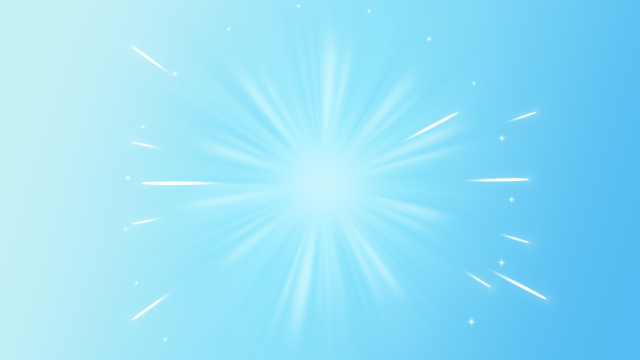
Write a WebGL 1 fragment shader that draws this background.

```glsl
precision highp float;
uniform vec2 u_resolution;

float hash(vec2 p) {
  vec3 q = fract(p.xyx * vec3(0.1031, 0.1030, 0.0973));
  q += dot(q, q.yzx + 33.33);
  return fract((q.x + q.y) * q.z);
}

float noise(vec2 p) {
  vec2 cell = floor(p), f = fract(p);
  f = f * f * (3.0 - 2.0 * f);
  float low = mix(hash(cell), hash(cell + vec2(1.0, 0.0)), f.x);
  float high = mix(hash(cell + vec2(0.0, 1.0)), hash(cell + 1.0), f.x);
  return mix(low, high, f.y);
}

// x runs outward along the given angle in degrees, y runs across it
vec2 alongRay(vec2 p, float degrees) {
  float a = radians(degrees);
  vec2 dir = vec2(cos(a), sin(a));
  return vec2(dot(p, dir), dir.x * p.y - dir.y * p.x);
}

float softRay(vec2 p, float degrees, float spread, float reach) {
  vec2 q = alongRay(p, degrees);
  float across = q.y / (0.004 + spread * max(q.x, 0.0));
  float span = smoothstep(0.06, 0.24, q.x) * (1.0 - smoothstep(reach * 0.65, reach, q.x));
  return span * exp(-across * across);
}

// Sharp streak, thick near its outer tip and fading inward
float needle(vec2 p, float degrees, float outer, float len) {
  vec2 q = alongRay(p, degrees);
  float t = (q.x - outer + len) / len;
  float s = clamp(t, 0.0, 1.0);
  float halfWidth = (0.003 + 0.012 * len) * sqrt(s * (1.0 - s * s * s));
  float edge = 0.0015 + 0.5 / u_resolution.y;
  float body = 1.0 - smoothstep(halfWidth - edge, halfWidth + edge, abs(q.y));
  float ends = smoothstep(0.0, 0.6, t) * (1.0 - smoothstep(0.97, 1.02, t));
  float glow = 0.25 * s * exp(-length(vec2(q.x - outer + len * (1.0 - s), q.y)) * 80.0);
  return min(1.0, body * ends * (0.4 + 4.0 * len) + glow);
}

float sparkle(vec2 p, float size) {
  vec2 a = abs(p) / size;
  float dotGlow = exp(-dot(a, a) * 1.6);
  float cross4 = exp(-(a.x + a.y) * 0.7 - a.x * a.y * 5.0);
  return 0.55 * dotGlow + 0.35 * cross4;
}

void main() {
  vec2 uv = gl_FragCoord.xy / u_resolution;
  vec2 p = (uv - vec2(0.505, 0.491)) * vec2(u_resolution.x / u_resolution.y, 1.0);
  float r = length(p);
  vec2 dir = p / max(r, 0.001);

  // Slanted sky gradient
  float t = clamp(uv.x + 0.2 * (0.5 - uv.y), 0.0, 1.1);
  vec3 color = mix(vec3(0.77, 0.94, 0.965), vec3(0.55, 0.88, 0.975), smoothstep(0.0, 0.55, t));
  color = mix(color, vec3(0.33, 0.74, 0.945), smoothstep(0.45, 1.08, t));

  // Cyan halo with a fine fan of light and shade
  color = mix(color, vec3(0.58, 0.93, 1.0), 0.75 * exp(-r * r * 6.5));
  float fan = 0.6 * noise(dir * 9.0 + 20.0) + 0.4 * noise(dir * 24.0 + 60.0);
  color += vec3(0.28, 0.1, 0.03) * (fan - 0.5) * smoothstep(0.06, 0.2, r) * exp(-r * r * 9.0);

  // Broad rays, each beside a thinner twin
  float rays = 0.0;
  for (int i = 0; i < 10; i++) {
    float k = float(i);
    float angle = 16.0 + 35.0 * k + 7.0 * cos(1.257 * (k - 3.7)) + 4.0 * cos(0.628 * k);
    float reach = 0.4 + 0.1 * hash(vec2(k, 4.0));
    rays += 0.5 * softRay(p, angle + 3.0, 0.04, reach);
    rays += 0.35 * softRay(p, angle - 5.0, 0.022, reach - 0.03);
  }

  // Narrow shafts above and below the core
  for (int i = 0; i < 5; i++) {
    float k = float(i) - 2.0;
    rays += 0.16 * softRay(p, 90.0 + 5.0 * k, 0.025, 0.46);
    rays += 0.2 * softRay(p, 268.0 + 6.0 * k, 0.025, 0.4);
  }
  color = mix(color, vec3(0.88, 0.985, 1.0), min(rays, 0.85));

  // Bright core
  color = mix(color, vec3(0.82, 0.965, 0.995), 0.9 * exp(-r * r * 45.0));

  // Streaks fanning out to the right
  float light = 0.0;
  for (int i = 0; i < 6; i++) {
    float k = float(i);
    float swing = (k - 2.5) * 0.58;
    float angle = -2.0 + 30.0 * sin(swing) - 6.0 * cos(swing) * cos(swing);
    float outer = 0.585 + 0.056 * k - 0.0162 * k * k + 0.074 * cos(2.1 * (k - 1.0));
    light += needle(p, angle, outer, 0.1 + 0.1 * mod(k, 2.0));
  }

  // Streaks fanning out to the left
  for (int i = 0; i < 5; i++) {
    float k = float(i) - 2.0;
    float angle = 180.0 - 10.2 * k - 1.9 * k * k * k;
    float len = mix(0.255 - 0.024 * k * k, 0.1, mod(abs(k), 2.0));
    light += needle(p, angle, 0.505 + 0.037 * k * k, len);
  }

  // Ring of sparkles
  for (int i = 0; i < 15; i++) {
    float k = float(i);
    float bend = (k - 9.5) / 3.0;
    float angle = radians(-43.0 + 19.0 * k + 16.0 * exp(-bend * bend));
    float radius = 0.495 + 0.0019 * (k - 6.0) * (k - 6.0);
    float size = 0.005 + 0.004 * hash(vec2(k, 9.0));
    light += sparkle(p - radius * vec2(cos(angle), sin(angle)), size);
  }
  color = mix(color, vec3(0.97, 1.0, 1.0), clamp(light, 0.0, 1.0));
  gl_FragColor = vec4(clamp(color, 0.0, 1.0), 1.0);
}
```
